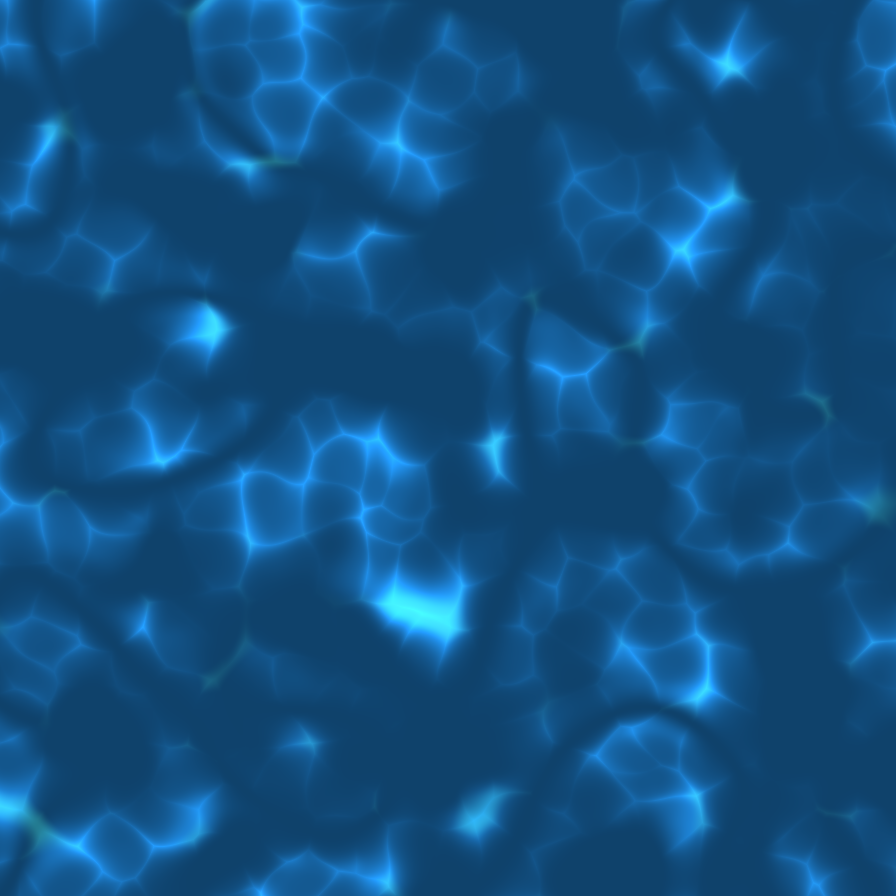
Reproduce this texture procedurally as a WebGL 2 fragment shader.

```glsl
#version 300 es
precision highp float;
// Underwater caustics: soft cellular light ridges on deep blue water.
// Cell distances form the web of light, warped gradient noise gathers it
// into patches split by dark lanes, and wide gaps glow pale green-cyan.

#define CELLS 18.0        // light cells across the canvas
#define SPARSE 0.05       // share of cells left empty, opening wide gaps
#define PATCHES 7.0       // lit patches across the canvas
#define LANES 4.0         // frequency of the dark lanes
#define LANE_WIDTH 0.17   // softness of the lane edges
#define FILL 0.36         // even light inside a patch
#define RIDGE 2.0         // strength of the broad ridges
#define WEB 0.28          // strength of the fine lines
#define AMBIENT 1.05      // light outside the patches
#define DEEP vec3(0.055, 0.245, 0.400)
#define PALE vec3(0.270, 0.860, 0.820)

uniform vec2 u_resolution;
out vec4 fragColor;

vec2 hash2(vec2 p) {
    vec2 q = vec2(dot(p, vec2(127.1, 311.7)), dot(p, vec2(269.5, 183.3)));
    return fract(sin(q) * 43758.5453);
}

float cornerSlope(vec2 cell, vec2 offset) {
    float angle = 6.28318 * hash2(cell).x;
    return dot(vec2(cos(angle), sin(angle)), offset);
}

// Gradient noise, roughly -0.7 to 0.7
float gradientNoise(vec2 p) {
    vec2 i = floor(p), f = fract(p);
    vec2 w = f * f * f * (f * (f * 6.0 - 15.0) + 10.0);
    vec2 e = vec2(1.0, 0.0);
    float low = mix(cornerSlope(i, f), cornerSlope(i + e, f - e), w.x);
    float high = mix(cornerSlope(i + e.yx, f - e.yx),
                     cornerSlope(i + e.xx, f - e.xx), w.x);
    return mix(low, high, w.y);
}

vec2 noise2(vec2 p) {
    return vec2(gradientNoise(p + 31.0), gradientNoise(p + 57.0));
}

// Distances to the nearest and second nearest scattered point
vec2 cellDistances(vec2 p) {
    vec2 i = floor(p), f = fract(p);
    vec2 nearest = vec2(8.0);
    for (int y = -2; y <= 2; y++) {
        for (int x = -2; x <= 2; x++) {
            vec2 cell = vec2(x, y);
            float empty = step(hash2(i + cell + 71.0).y, SPARSE);
            float d = length(cell + hash2(i + cell) - f) + 4.0 * empty;
            nearest.y = min(nearest.y, max(nearest.x, d));
            nearest.x = min(nearest.x, d);
        }
    }
    return nearest;
}

void main() {
    vec2 uv = gl_FragCoord.xy / min(u_resolution.x, u_resolution.y);

    // Lit patches and the dark lanes between them
    vec2 p = uv + 0.05 * noise2(uv * 5.0);
    float cover = gradientNoise(p * PATCHES + 11.3)
                + 0.3 * gradientNoise(p * PATCHES * 2.1 + 83.0);
    float lane = smoothstep(0.0, LANE_WIDTH,
                            abs(gradientNoise(p * LANES + 5.7)));
    float power = 1.0 + 1.1 * gradientNoise(uv * 6.0 + 140.0);
    float lit = smoothstep(-0.28, 0.34, cover) * lane * power;

    // Web of light along the bent cell borders
    vec2 d = cellDistances(uv * CELLS + 0.4 * noise2(uv * CELLS * 0.8));
    float reachOfGap = min(d.x, 1.15);
    float ridge = reachOfGap * reachOfGap * reachOfGap;
    float web = exp(-8.0 * (d.y - d.x)) * smoothstep(0.1, 0.6, d.x);
    float light = AMBIENT + lit * (FILL + RIDGE * ridge + WEB * web);

    // Pale glow in the widest gaps, reaching faintly past the patches
    float spill = max(lit, 0.5 * smoothstep(-0.3, 0.35, cover));
    float glow = smoothstep(0.74, 1.08, d.x) * min(spill, 1.0);

    vec3 color = mix(DEEP * light, PALE, 0.75 * glow);
    fragColor = vec4(min(color, 1.0), 1.0);
}
```
